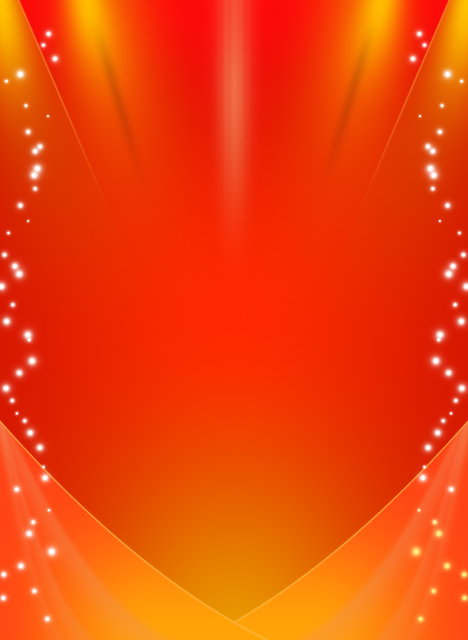
Reproduce this background procedurally as a WebGL 1 fragment shader.

```glsl
precision highp float;
// Festive stage backdrop: a red field with mirrored light beams from the top,
// an amber floor glow, two curved translucent drapes and scattered sparkles.
// Beams are widening gaussians; drapes are regions below a parabola.

uniform vec2 u_resolution;

const vec3 EDGE_RED = vec3(0.81, 0.07, 0.0);
const vec3 CORE_RED = vec3(1.0, 0.15, 0.0);
const vec3 SCARLET = vec3(1.0, 0.03, 0.04);
const vec3 ORANGE = vec3(0.96, 0.36, 0.01);
const vec3 BRONZE = vec3(0.84, 0.35, 0.0);
const vec3 YELLOW = vec3(1.0, 0.76, 0.0);
const vec3 AMBER = vec3(0.92, 0.64, 0.0);
const vec3 PEACH = vec3(0.94, 0.56, 0.36);
const vec3 DRAPE_RED = vec3(1.0, 0.26, 0.08);
const vec3 DRAPE_GOLD = vec3(1.0, 0.64, 0.03);
const vec3 RIM = vec3(1.0, 0.72, 0.25);
const int SPARKLES = 44;

float hash(float n) { return fract(sin(n * 12.9898) * 43758.547); }

float bell(float x) { return exp(-x * x); }

// One-dimensional gradient noise, roughly -0.5 to 0.5
float gradientNoise(float x) {
  float i = floor(x), f = fract(x);
  float a = (hash(i) * 2.0 - 1.0) * f;
  float b = (hash(i + 1.0) * 2.0 - 1.0) * (f - 1.0);
  return mix(a, b, f * f * f * (f * (f * 6.0 - 15.0) + 10.0));
}

// x: distance from the nearer side, t: depth below the top
float beam(float x, float t, float start, float slope, float width, float spread, float reach) {
  return bell((x - start - slope * t) / (width + spread * t)) * bell(t / reach);
}

vec3 backdrop(vec2 p) {
  vec2 fromCore = (p - 0.5) / vec2(0.38, 0.32);
  vec3 col = mix(EDGE_RED, CORE_RED, exp(-dot(fromCore, fromCore)));
  float floorGlow = (1.0 - smoothstep(-0.08, 0.52, p.y)) * bell((p.x - 0.5) / 0.34);
  return mix(col, AMBER, floorGlow);
}

vec3 addBeams(vec3 col, vec2 p) {
  float x = min(p.x, 1.0 - p.x), t = 1.0 - p.y;
  float soft = 1.0 / u_resolution.x;
  col = mix(col, SCARLET, 0.95 * bell(t / 0.13));

  // Inner beams with a soft dark crease
  col = mix(col, ORANGE, 0.9 * beam(x, t, 0.23, 0.12, 0.09, 0.17, 0.32));
  col = mix(col, YELLOW, 0.95 * beam(x, t, 0.185, 0.25, 0.045, 0.12, 0.11));
  float crease = bell((x - 0.19 - 0.4 * t) / 0.012);
  col *= 1.0 - 0.13 * crease * smoothstep(0.02, 0.12, t) * (1.0 - smoothstep(0.15, 0.32, t));

  // Corner beams, cut off along a fine bright line
  float cut = 0.04 + 0.585 * t - x;
  float inside = smoothstep(-soft, soft, cut);
  col = mix(col, BRONZE, 0.85 * inside * beam(x, t, 0.0, 0.3, 0.06, 0.2, 0.31));
  col = mix(col, YELLOW, inside * beam(x, t, 0.0, 0.2, 0.04, 0.15, 0.13));
  float line = bell(cut / 0.0022) * (1.0 - smoothstep(0.1, 0.36, t));
  col = mix(col, RIM, 0.45 * line);

  // Central shaft with vertical streaks
  float c = p.x - 0.5;
  float streak = gradientNoise(p.x * 70.0);
  float fade = 1.0 - smoothstep(0.12, 0.46, t);
  col = mix(col, SCARLET, (0.45 + 0.6 * streak) * bell(c / 0.09) * bell(t / 0.22));
  float shaft = bell(c / (0.036 - 0.02 * t)) * fade;
  return mix(col, PEACH, shaft * (0.55 + 0.2 * smoothstep(0.0, 0.15, t) + 0.3 * streak));
}

// Drape hanging from the left side; mirror p for the right one
vec3 addDrape(vec3 col, vec2 p) {
  float soft = 1.0 / u_resolution.y;
  float depth = 0.342 + p.x * (0.409 * p.x - 0.833) - p.y;
  float warm = smoothstep(-0.06, 0.34, p.x) * (1.0 - smoothstep(0.0, 0.29, p.y));
  vec3 cloth = mix(DRAPE_RED, DRAPE_GOLD, warm);
  for (int i = 0; i < 3; i++) {
    float k = float(i);
    float x = p.x * (1.0 + 0.8 * k);
    float f = p.y - (0.354 + x * (1.8 * x - 1.656));
    float visible = 1.0 - smoothstep(0.3, 0.46, x);
    float width = f > 0.0 ? 0.012 : 0.045;
    cloth = mix(cloth, PEACH, visible * (0.38 - 0.09 * k) * bell(f / width));
  }
  col = mix(col, cloth, smoothstep(-soft, soft, depth));
  return mix(col, RIM, 0.75 * bell(depth / 0.0018));
}

vec3 addSparkles(vec3 col, vec2 p) {
  float aspect = u_resolution.y / u_resolution.x;
  float x = min(p.x, 1.0 - p.x);
  vec3 tint = mix(vec3(1.0), vec3(1.0, 0.93, 0.5),
    step(0.5, p.x) * (1.0 - smoothstep(0.15, 0.25, p.y)));
  for (int i = 0; i < SPARKLES; i++) {
    float n = float(i);
    float t = 0.04 + 0.93 * (n + hash(n + 3.1)) / float(SPARKLES);
    float reach = 0.095 + 0.03 * cos(6.6 * t);
    vec2 offset = vec2(x - reach * hash(n + 71.7), (1.0 - t - p.y) * aspect);
    float size = mix(0.003, 0.011, hash(n + 27.3));
    float r = length(offset) / size;
    col = mix(col, tint, min(1.0, 0.9 * bell(r * 1.35) + 0.3 * bell(r * 0.75)));
  }
  return col;
}

void main() {
  vec2 p = gl_FragCoord.xy / u_resolution;
  vec3 col = addBeams(backdrop(p), p);
  col = addDrape(col, vec2(1.0 - p.x, p.y));
  col = addDrape(col, p);
  gl_FragColor = vec4(addSparkles(col, p), 1.0);
}
```
